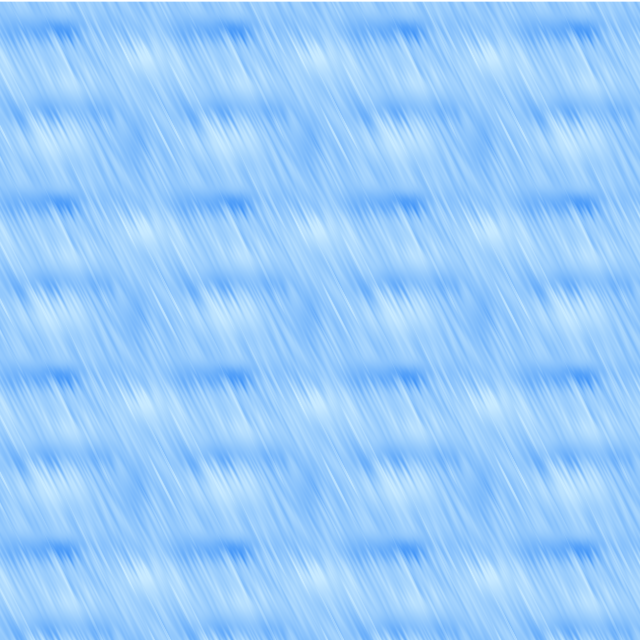
Give the GLSL for this pattern, as a Shadertoy shader.

```glsl
// Rain-like blue streaks over soft light and dark patches, tiled in a square grid.
// Sheared, wrapped gradient noise makes the slanted streaks; wrapped Gaussians
// make the patches, and the streaks drag the patch edges along their slant.

const float REPEATS = 3.695;   // tiles across and down
const float SLANT = 0.5;       // sideways drift of a streak per tile of fall
const float TOP_EDGE = 0.9975; // start of the white strip at the top

const vec3 DEEP_BLUE = vec3(0.22, 0.56, 0.97);
const vec3 PALE_BLUE = vec3(0.79, 0.92, 1.0);

// Patches in tile units, y downwards: centre.xy, radius.zw
const int PATCHES = 10;
const vec4 PATCH_SHAPE[PATCHES] = vec4[](
    vec4(0.38, 0.18, 0.09, 0.065), vec4(0.20, 0.17, 0.20, 0.07),
    vec4(0.84, 0.33, 0.15, 0.10), vec4(0.33, 0.81, 0.16, 0.11),
    vec4(0.40, 0.48, 0.17, 0.08), vec4(0.58, 0.64, 0.12, 0.08),
    vec4(0.25, 0.64, 0.19, 0.07), vec4(0.79, 0.80, 0.08, 0.17),
    vec4(0.62, 0.16, 0.13, 0.08), vec4(0.03, 0.42, 0.12, 0.10));
const float PATCH_LIGHT[PATCHES] = float[](
    -0.38, -0.32, 0.27, 0.27, 0.16, -0.20, -0.22, -0.23, -0.10, 0.09);

float hash(vec2 p, float seed) {
    vec3 q = fract(vec3(p, seed) * vec3(0.1031, 0.1137, 0.0973));
    q += dot(q, q.yzx + 33.33);
    return fract((q.x + q.y) * q.z);
}

// Contribution of one lattice corner, wrapped to the slanted tile
float corner(vec2 cell, vec2 offset, vec2 count, float seed) {
    float turns = floor(cell.y / count.y);
    cell.y -= turns * count.y;
    cell.x = mod(cell.x + turns * SLANT * count.x, count.x);
    float angle = 6.28318 * hash(cell, seed);
    return dot(vec2(cos(angle), sin(angle)), offset);
}

// Gradient noise with count.x streaks across and count.y lengths down a tile
float streakNoise(vec2 tile, vec2 count, float seed) {
    vec2 p = vec2(tile.x - SLANT * tile.y, tile.y) * count + 0.37 * seed;
    vec2 i = floor(p), f = p - i;
    vec2 w = f * f * f * (f * (f * 6.0 - 15.0) + 10.0);
    vec2 e = vec2(1.0, 0.0);
    float lower = mix(corner(i, f, count, seed),
                      corner(i + e.xy, f - e.xy, count, seed), w.x);
    float upper = mix(corner(i + e.yx, f - e.yx, count, seed),
                      corner(i + e.xx, f - e.xx, count, seed), w.x);
    return mix(lower, upper, w.y);
}

// Two layers, half a length apart, so that streak ends do not line up
float staggeredStreaks(vec2 tile, vec2 count, float seed) {
    vec2 halfLength = vec2(SLANT, 1.0) * 0.5 / count.y;
    return 0.75 * (streakNoise(tile, count, seed)
                 + streakNoise(tile + halfLength, count, seed + 40.0));
}

// Soft elliptical patch that repeats once per tile
float softPatch(vec2 tile, vec2 centre, vec2 radius) {
    vec2 d = (fract(tile - centre + 0.5) - 0.5) / radius;
    return exp(-dot(d, d));
}

float patchLight(vec2 tile) {
    float light = 0.0;
    for (int i = 0; i < PATCHES; i++)
        light += PATCH_LIGHT[i] * softPatch(tile, PATCH_SHAPE[i].xy, PATCH_SHAPE[i].zw);
    return light;
}

void mainImage(out vec4 fragColor, in vec2 fragCoord) {
    vec2 uv = fragCoord / iResolution.xy;
    vec2 tile = vec2(uv.x, 1.0 - uv.y) * REPEATS;

    // Streaks from broad to fine, and sparse long glints
    float broad = staggeredStreaks(tile, vec2(10.0, 2.0), 3.0);
    float medium = staggeredStreaks(tile, vec2(28.0, 3.0), 8.0);
    float fine = staggeredStreaks(tile, vec2(54.0, 4.0), 13.0);
    float glint = staggeredStreaks(tile, vec2(36.0, 2.0), 21.0);

    // Patches, pulled along the slant by the streaks
    vec2 pull = vec2(SLANT, 1.0) * (0.04 * medium + 0.06 * fine);
    float light = 0.665 + patchLight(tile + pull);
    light += 0.15 * broad + 0.15 * medium + 0.20 * fine;
    light += 0.20 * smoothstep(0.2, 0.6, glint);

    vec3 color = mix(DEEP_BLUE, PALE_BLUE, clamp(light, 0.0, 1.0));

    // White strip along the top edge
    float strip = smoothstep(-0.5, 0.5, (uv.y - TOP_EDGE) * iResolution.y);
    fragColor = vec4(mix(color, vec3(1.0), strip), 1.0);
}
```
